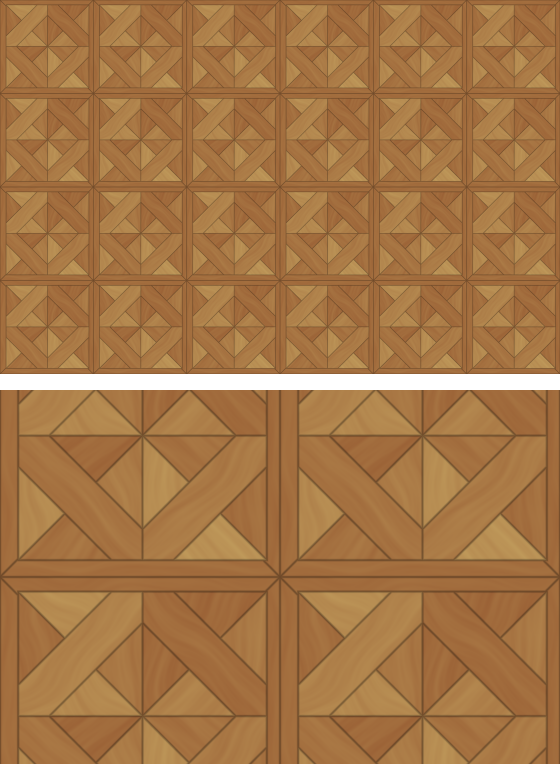
Top, the full canvas; bottom, a detail of the centre.
This pattern is drawn by a Shadertoy shader. Its source:

```glsl
#define REPEATS vec2(6.0, 4.0)
#define CENTER vec2(0.509, 0.504)
#define HALF_PANEL 0.444
#define BAND_WIDTH 0.25
#define JOINT_WIDTH 0.007
#define JOINT_DEPTH 0.32
#define GRAIN_DEPTH 0.10
#define FRAME_TONE 0.24
#define DARK_WOOD vec3(0.605, 0.380, 0.210)
#define LIGHT_WOOD vec3(0.735, 0.580, 0.340)
#define SAMPLES 3

const float QUARTER = 0.7853982;

// Tone per quadrant: band, outer end, outer side, inner side, inner end
const float TONES[20] = float[20](
    0.36, 0.34, 0.80, 0.18, 0.52,
    0.50, 0.95, 0.28, 0.34, 0.86,
    0.66, 0.86, 0.26, 0.76, 0.42,
    0.22, 0.16, 0.46, 0.62, 0.18);

vec2 hash2(vec2 p) {
    vec3 q = fract(p.xyx * vec3(0.1031, 0.1030, 0.0973));
    q += dot(q, q.yzx + 33.33);
    return fract((q.xx + q.yz) * q.zy);
}

float cellular(vec2 p) {
    vec2 cell = floor(p), f = fract(p);
    float nearest = 2.0;
    for (int y = -1; y <= 1; y++)
        for (int x = -1; x <= 1; x++) {
            vec2 o = vec2(x, y);
            vec2 r = o + hash2(cell + o) - f;
            nearest = min(nearest, dot(r, r));
        }
    return sqrt(nearest);
}

// Growth rings from bent sines, pores from stretched cells
float woodGrain(vec2 p, float angle, float id) {
    float c = cos(angle), s = sin(angle);
    vec2 g = vec2(c * p.x + s * p.y, c * p.y - s * p.x);
    g += id * vec2(3.7, 1.9) + 20.0;
    float curl = 0.008 + 0.022 * hash2(vec2(id, 5.0)).x;
    float across = g.y + curl * sin(10.0 * g.x + id)
                 + 0.5 * curl * sin(19.0 * g.x + 13.0 * g.y);
    float rings = sin(across * 41.0) + 0.7 * sin(across * 93.0 + sin(6.0 * g.x))
                + 0.5 * sin(across * 167.0);
    float pores = cellular(vec2(g.x * 7.0, across * 62.0)) - 0.5;
    return 0.6 * rings + 1.2 * pores;
}

float jointShade(float d) {
    return JOINT_DEPTH * (1.0 - smoothstep(0.0, JOINT_WIDTH, d));
}

// Mitred rails around each panel
vec2 frameTone(vec2 p, vec2 c) {
    vec2 rim = min(p, 1.0 - p);
    bool level = rim.y < rim.x;
    float id = level ? 21.0 + step(0.5, p.y) : 23.0 + step(0.5, p.x);
    float grain = woodGrain(p, level ? 0.0 : 2.0 * QUARTER, id);
    float d = min(min(rim.x, rim.y), abs(rim.x - rim.y) * 0.707);
    d = min(d, (max(c.x, c.y) - 1.0) * HALF_PANEL);
    return vec2(FRAME_TONE + 0.7 * GRAIN_DEPTH * grain, jointShade(d));
}

// Four quadrants, each a diagonal band between two split corners
vec2 panelTone(vec2 p, vec2 c) {
    vec2 quad = step(CENTER, p);
    float slope = quad.x == quad.y ? -1.0 : 1.0;
    float s = c.x + c.y - 1.0;
    bool side = c.x > c.y;
    int piece = 0;
    float angle = slope * QUARTER;
    float d = abs(abs(s) - BAND_WIDTH) * 0.707;
    if (abs(s) > BAND_WIDTH) {
        d = min(d, abs(c.x - c.y) * 0.707);
        if (s > 0.0) {
            piece = side ? 2 : 1;
            angle = side ? 2.0 * QUARTER : -slope * QUARTER;
        } else {
            piece = side ? 3 : 4;
            angle = side ? -slope * QUARTER : 2.0 * QUARTER;
        }
    }
    d = min(d, min(min(c.x, c.y), 1.0 - max(c.x, c.y)));
    int index = piece + 5 * int(quad.x + 2.0 * quad.y);
    float grain = woodGrain(p, angle, float(index));
    return vec2(TONES[index] + GRAIN_DEPTH * grain, jointShade(d * HALF_PANEL));
}

vec3 parquet(vec2 uv) {
    vec2 p = fract(uv * REPEATS);
    vec2 c = abs(p - CENTER) / HALF_PANEL;
    vec2 wood = max(c.x, c.y) > 1.0 ? frameTone(p, c) : panelTone(p, c);
    vec3 color = mix(DARK_WOOD, LIGHT_WOOD, clamp(wood.x, -0.2, 1.15));
    return color * (1.0 - wood.y);
}

void mainImage(out vec4 fragColor, in vec2 fragCoord) {
    // Average a grid of samples to smooth every edge
    vec3 sum = vec3(0.0);
    for (int y = 0; y < SAMPLES; y++)
        for (int x = 0; x < SAMPLES; x++) {
            vec2 offset = (vec2(x, y) + 0.5) / float(SAMPLES) - 0.5;
            sum += parquet((fragCoord + offset) / iResolution.xy);
        }
    fragColor = vec4(sum / float(SAMPLES * SAMPLES), 1.0);
}
```
